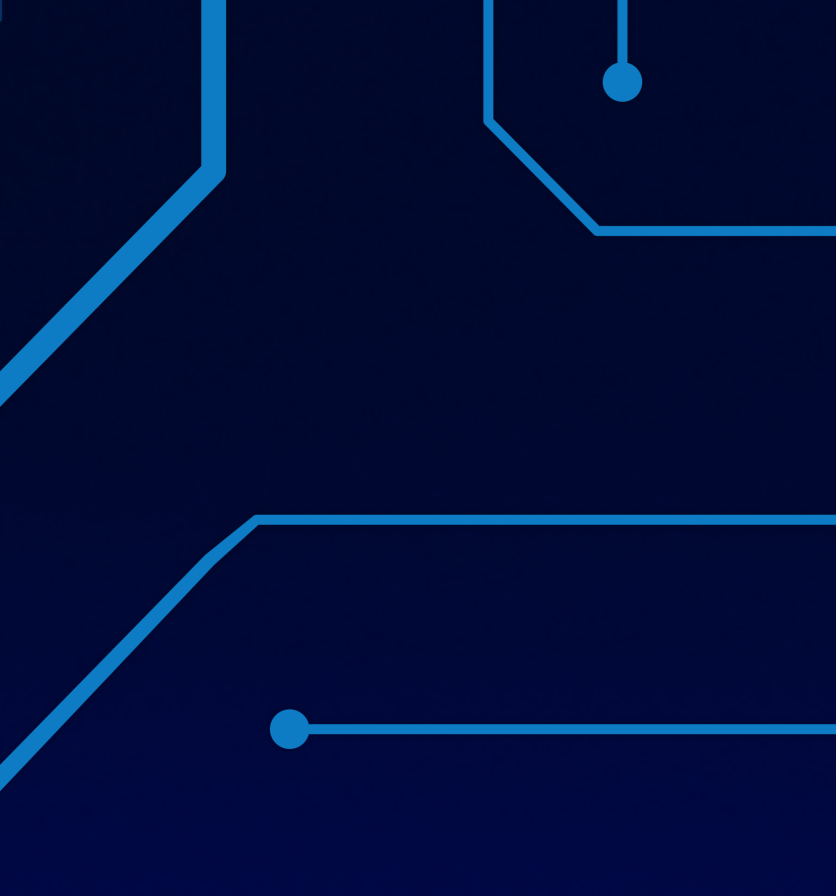
Give the GLSL for this background, as a WebGL 1 fragment shader.

```glsl
precision highp float;

uniform vec2 u_resolution;

// Lengths are fractions of the canvas height
const float ASPECT = 0.935;
const float THIN = 0.0056;
const float THICK = 0.0139;
const float TAPER_MID = 0.0075;
const float TAPER_END = 0.0105;
const float PAD_RADIUS = 0.0221;
const float GRAIN = 0.008;
const float RIM_WIDTH = 0.004;
const float RIM_SHADE = 0.18;

const vec3 NAVY_TOP = vec3(0.0, 0.030, 0.165);
const vec3 NAVY_MID = vec3(0.0, 0.031, 0.195);
const vec3 NAVY_BOTTOM = vec3(0.0, 0.030, 0.268);
const vec3 TRACE_BLUE = vec3(0.050, 0.485, 0.770);
const vec3 EDGE_BLUE = vec3(0.020, 0.200, 0.380);

float hash(vec2 p) {
  return fract(sin(dot(p, vec2(127.1, 311.7))) * 43758.5453);
}

float noise(vec2 p) {
  vec2 i = floor(p);
  vec2 f = fract(p);
  f = f * f * (3.0 - 2.0 * f);
  return mix(mix(hash(i), hash(i + vec2(1.0, 0.0)), f.x),
             mix(hash(i + vec2(0.0, 1.0)), hash(i + 1.0), f.x), f.y);
}

// Round-ended segment whose half width runs from wa to wb
float segment(vec2 p, vec2 a, vec2 b, float wa, float wb) {
  vec2 ab = b - a;
  float t = clamp(dot(p - a, ab) / dot(ab, ab), 0.0, 1.0);
  return length(p - a - ab * t) - mix(wa, wb, t);
}

float trace(vec2 p, vec2 a, vec2 b, float w) {
  return segment(p, a, b, w, w);
}

float pad(vec2 p, vec2 center) {
  return length(p - center) - PAD_RADIUS;
}

// Wide trace bending toward the left edge
float wideTrace(vec2 p) {
  vec2 bend = vec2(0.2390, 0.8090);
  float d = trace(p, vec2(bend.x, 1.05), bend, THICK);
  return min(d, trace(p, bend, vec2(-0.0400, 0.5250), THICK));
}

// Upper right corner trace and the pad hanging inside it
float cornerTrace(vec2 p) {
  vec2 upper = vec2(0.5462, 0.8650);
  vec2 lower = vec2(0.6680, 0.7422);
  vec2 hangingPad = vec2(0.6962, 0.9085);
  float d = trace(p, vec2(upper.x, 1.05), upper, THIN);
  d = min(d, trace(p, upper, lower, THIN));
  d = min(d, trace(p, lower, vec2(1.0, lower.y), THIN));
  d = min(d, trace(p, vec2(hangingPad.x, 1.05), hangingPad, THIN));
  return min(d, pad(p, hangingPad));
}

// Lower trace widening to the left, with the padded line beneath
float lowerTrace(vec2 p) {
  vec2 bend = vec2(0.2870, 0.4199);
  vec2 shoulder = vec2(0.2344, 0.3750);
  vec2 linePad = vec2(0.3240, 0.1862);
  float d = trace(p, vec2(1.0, bend.y), bend, THIN);
  d = min(d, segment(p, bend, shoulder, THIN, TAPER_MID));
  d = min(d, segment(p, shoulder, vec2(-0.0200, 0.1110), TAPER_MID, TAPER_END));
  d = min(d, trace(p, linePad, vec2(1.0, linePad.y), THIN));
  return min(d, pad(p, linePad));
}

vec3 backdrop(vec2 p) {
  vec3 color = mix(NAVY_BOTTOM, NAVY_MID, smoothstep(-0.05, 0.50, p.y));
  float shade = smoothstep(0.35, 0.85, p.y) * (1.0 - 0.6 * p.x);
  color = mix(color, NAVY_TOP, shade);
  float grain = noise(p * 90.0) + noise(p * 240.0) - 1.0;
  return color + GRAIN * grain * vec3(0.2, 0.5, 1.0);
}

void main() {
  vec2 p = gl_FragCoord.xy / u_resolution * vec2(ASPECT, 1.0);
  float pixel = 0.8 / u_resolution.y;
  vec3 color = backdrop(p);

  // Faint trace cut off by the left edge
  float sliver = trace(p, vec2(0.0, 1.05), vec2(0.0, 0.978), 0.0022);
  color = mix(color, EDGE_BLUE, smoothstep(pixel, -pixel, sliver));

  // Bright traces with a slightly darkened rim
  float d = min(wideTrace(p), min(cornerTrace(p), lowerTrace(p)));
  color *= 1.0 - RIM_SHADE * exp(-max(d, 0.0) / RIM_WIDTH);
  color = mix(color, TRACE_BLUE, smoothstep(pixel, -pixel, d));

  gl_FragColor = vec4(color, 1.0);
}
```
